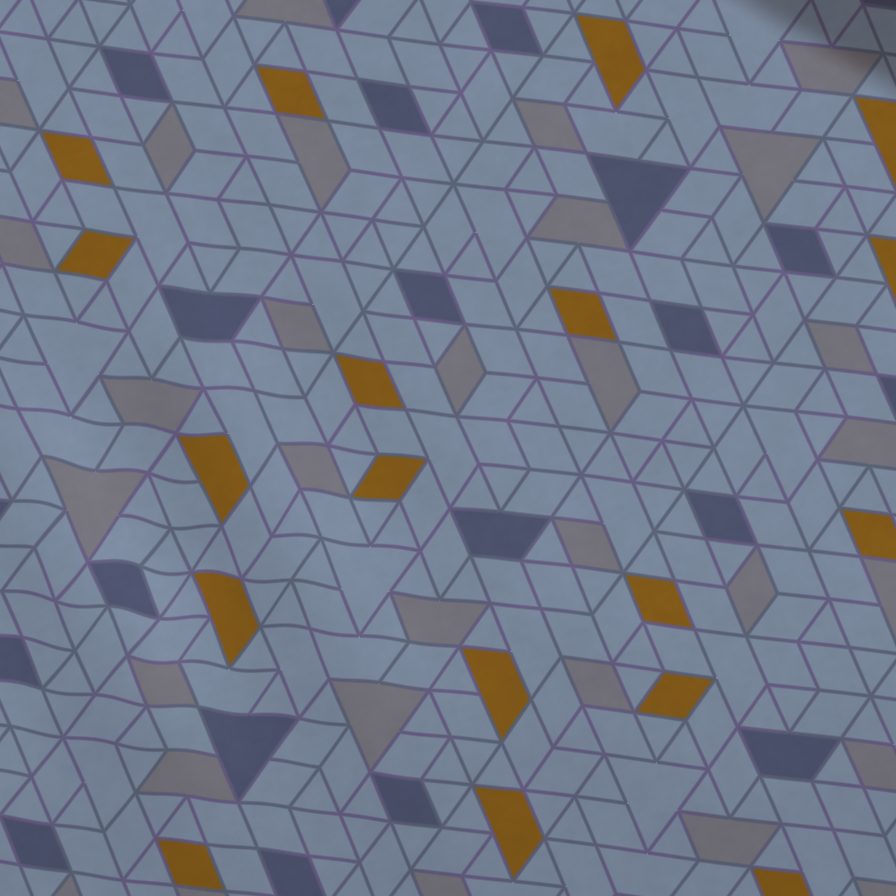
Write a WebGL 1 fragment shader that draws this pattern.

```glsl
precision highp float;
uniform vec2 u_resolution;

// Wraps a grid cell into one repeat: 8 along one diagonal, 26 along the other
vec2 wrapCell(vec2 k) {
  float s = k.x + k.y, d = k.x - k.y;
  s -= 8.0 * floor((s + 4.5) / 8.0);
  d -= 26.0 * floor((d + 13.5) / 26.0);
  return 0.5 * vec2(s + d, s - d);
}

float same(vec2 a, vec2 b) {
  return 1.0 - step(0.5, length(a - b));
}

// A tile is a lower triangle plus up to three upper triangles around it.
// Triangles are (cell x, cell y, 1 if upper); wings flag own, right, below.
float tile(vec3 tri, float x, float y, vec3 wings) {
  vec2 k = wrapCell(tri.xy - vec2(x, y));
  float core = same(k, vec2(0.0));
  float arms = dot(wings, vec3(core, same(k, vec2(1.0, 0.0)), same(k, vec2(0.0, 1.0))));
  return mix(core, arms, tri.z);
}

// 0 = pale ground, 1 = navy, 2 = ochre, 3 = grey
float inkOf(vec3 t) {
  vec3 rhomb = vec3(1, 0, 0), flatTrap = vec3(1, 1, 0), tallTrap = vec3(1, 0, 1);
  float navy = tile(t, 0.0, -7.0, rhomb) + tile(t, -1.0, -3.0, rhomb)
    + tile(t, 3.0, -9.0, rhomb) + tile(t, 4.0, -6.0, vec3(1))
    + tile(t, -2.0, 2.0, flatTrap);
  float ochre = tile(t, 2.0, -3.0, rhomb) + tile(t, -3.0, -1.0, rhomb)
    + tile(t, -4.0, 1.0, vec3(0, 1, 0)) + tile(t, 5.0, -9.0, tallTrap)
    + tile(t, -3.0, 5.0, tallTrap);
  float grey = tile(t, 2.0, -2.0, tallTrap) + tile(t, -1.0, -2.0, vec3(0, 0, 1))
    + tile(t, 3.0, -7.0, rhomb) + tile(t, 3.0, -5.0, rhomb)
    + tile(t, 2.0, -5.0, vec3(0)) + tile(t, 7.0, -7.0, vec3(1))
    + tile(t, -5.0, 1.0, rhomb) + tile(t, 0.0, 2.0, rhomb)
    + tile(t, -4.0, 4.0, flatTrap);
  return navy + 2.0 * ochre + 3.0 * grey;
}

// Which neighbour an upper triangle joins: 0 own, 1 left, 2 above, 3 none
float joinChoice(vec2 cell) {
  float h = fract(sin(dot(wrapCell(cell), vec2(12.99, 78.23))) * 437.58);
  return step(0.36, h) + step(0.62, h) + step(0.86, h);
}

// Layered sines for the mottled cloth
float mottle(vec2 p) {
  float sum = 0.0, amp = 0.5;
  for (int i = 0; i < 5; i++) {
    p = mat2(1.5, 1.1, -1.1, 1.5) * p + 1.7;
    sum += amp * sin(p.x + 1.3 * sin(p.y)) * sin(p.y + 0.8 * sin(p.x));
    amp *= 0.7;
  }
  return sum;
}

void main() {
  vec2 p = gl_FragCoord.xy / u_resolution;
  p.y = 1.0 - p.y;

  // Cloth pulled and rippled at the lower left
  vec2 fromFold = p - vec2(0.17, 0.62);
  float slack = exp(-14.0 * dot(fromFold, fromFold));
  vec2 q = p - slack * vec2(0.014, 0.012);
  q.y += 0.004 * slack * sin(62.0 * p.x + 9.0 * p.y);
  q += 0.0012 * sin(19.0 * p.yx + vec2(0.0, 2.0));

  // Slanted triangular grid
  q -= vec2(0.566, 0.469);
  vec2 g = vec2(18.37 * q.x - 8.0 * q.y, 19.46 * q.y - 2.5 * q.x);
  vec2 cell = floor(g), f = g - cell;
  float upper = step(f.x + f.y, 1.0);
  float ink = inkOf(vec3(cell, upper));

  // Nearest seam, leaving out those inside joined tiles
  float seam = 1.0;
  vec2 edge = mix(1.0 - f, f, upper);
  for (int e = 0; e < 3; e++) {
    float n = float(e);
    vec2 offset = vec2(e == 1 ? 1.0 : 0.0, e == 2 ? 1.0 : 0.0);
    vec2 other = cell + offset * (1.0 - 2.0 * upper);
    float gap = e == 0 ? abs(f.x + f.y - 1.0) : dot(edge, offset);
    float otherInk = inkOf(vec3(other, 1.0 - upper));
    bool joined = ink > 0.5 || abs(joinChoice(mix(other, cell, upper)) - n) < 0.5;
    if (abs(ink - otherInk) > 0.5 || !joined) seam = min(seam, gap * 0.0505);
  }

  // Dyes and printed lines
  vec3 color = vec3(0.475, 0.53, 0.61);
  if (ink > 2.5) color = vec3(0.45, 0.443, 0.475);
  else if (ink > 1.5) color = vec3(0.505, 0.35, 0.10);
  else if (ink > 0.5) color = vec3(0.30, 0.32, 0.425);
  float line = 1.0 - smoothstep(0.0007, 0.0033, seam);
  vec3 thread = vec3(0.365, 0.36, 0.475) + 0.025 * vec3(1, -0.5, 1) * sin(35.0 * p.x + 28.0 * p.y);
  color = mix(color, thread, 0.92 * line);

  // Wear, soft folds and the shadowed corner
  color *= 1.0 + 0.018 * mottle(p * 14.0) + 0.014 * mottle(p * 75.0);
  color *= 1.0 + 0.05 * slack * sin(24.0 * p.x - 13.0 * p.y) - 0.06 * smoothstep(0.6, 1.0, p.y);
  float corner = smoothstep(-0.03, 0.05, p.x - 0.82 - 1.7 * p.y);
  color = mix(color, color * vec3(0.74, 0.71, 0.69), corner);
  gl_FragColor = vec4(color, 1.0);
}
```
